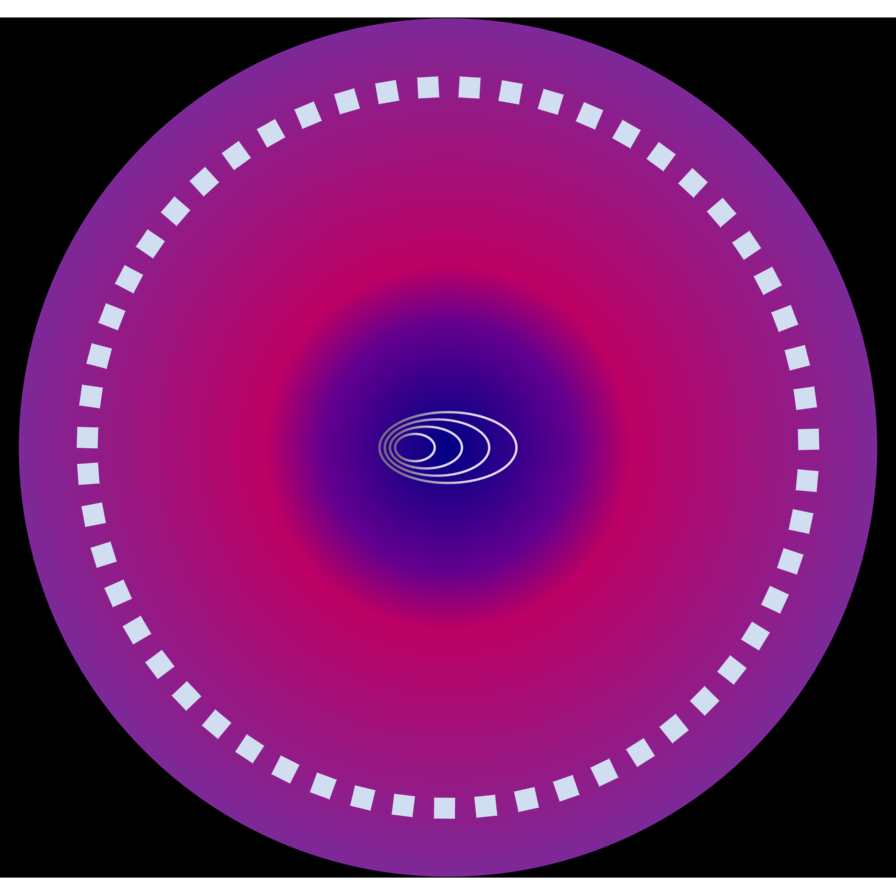
A three.js fragment shader for this background:

```glsl
// Glowing violet disc on black with a dashed ring and nested ellipses at its heart.
varying vec2 vUv;

const float TAU = 6.2831853;
const float EDGE = 0.001;              // half width of smoothed edges

// Layout
const vec2 CENTER = vec2(0.5, 0.5005);
const float DISC_RADIUS = 0.479;
const float BAND_BOTTOM = 0.0205;
const float BAND_TOP = 0.9805;

// Dashed ring, running clockwise from the left
const float RING_RADIUS = 0.4025;
const float DASH_HALF = 0.0117;
const float DASH_STEP = 0.1145;
const float DASH_START = 0.0275;
const float DASH_COUNT = 55.0;

// Nested ellipses, each smaller and further left than the last
const int ELLIPSE_COUNT = 4;
const vec2 ELLIPSE_RADII = vec2(0.0764, 0.0395);
const vec2 ELLIPSE_SHRINK = vec2(0.0181, 0.0081);
const float ELLIPSE_SHIFT = 0.0123;
const float LINE_HALF = 0.0013;

// Radial gradient stops, as distances from the centre
const float PURPLE_STOP = 0.139;
const float CRIMSON_STOP = 0.204;

// Colours
const vec3 NAVY = vec3(0.0, 0.0, 0.52);
const vec3 PURPLE = vec3(0.39, 0.0, 0.56);
const vec3 CRIMSON = vec3(0.74, 0.0, 0.39);
const vec3 VIOLET = vec3(0.49, 0.16, 0.60);
const vec3 DASH_COLOR = vec3(0.82, 0.87, 0.95);
const vec3 LINE_DARK = vec3(0.46, 0.42, 0.52);
const vec3 LINE_LIGHT = vec3(0.88, 0.86, 0.94);

// Coverage of a shape from its signed distance
float coverage(float dist) {
  return 1.0 - smoothstep(-EDGE, EDGE, dist);
}

float boxDistance(vec2 p, vec2 halfSize) {
  vec2 q = abs(p) - halfSize;
  return length(max(q, 0.0)) + min(max(q.x, q.y), 0.0);
}

float ellipseDistance(vec2 p, vec2 radii) {
  float scaled = length(p / radii);
  float slope = length(p / (radii * radii));
  return scaled * (scaled - 1.0) / max(slope, 0.0001);
}

vec3 discColor(float r) {
  vec3 color = mix(NAVY, PURPLE, clamp(r / PURPLE_STOP, 0.0, 1.0));
  color = mix(color, CRIMSON, clamp((r - PURPLE_STOP) / (CRIMSON_STOP - PURPLE_STOP), 0.0, 1.0));
  return mix(color, VIOLET, clamp((r - CRIMSON_STOP) / (DISC_RADIUS - CRIMSON_STOP), 0.0, 1.0));
}

// Distance to the nearest dash; the gap at the seam is slightly shorter
float dashDistance(vec2 p) {
  float angle = mod(atan(p.y, -p.x) - DASH_START + 0.5 * DASH_STEP, TAU);
  float index = min(floor(angle / DASH_STEP), DASH_COUNT - 1.0);
  float local = angle - (index + 0.5) * DASH_STEP;
  vec2 q = length(p) * vec2(sin(local), cos(local)) - vec2(0.0, RING_RADIUS);
  return boxDistance(q, vec2(DASH_HALF));
}

void main() {
  vec2 p = vUv - CENTER;
  float r = length(p);

  // Black field between white bands
  float band = coverage(min(vUv.y - BAND_BOTTOM, BAND_TOP - vUv.y));
  vec3 color = vec3(band);

  // Disc and dashed ring
  color = mix(color, discColor(r), coverage(r - DISC_RADIUS));
  color = mix(color, DASH_COLOR, coverage(dashDistance(p)));

  // Ellipse outlines, shaded from left to right
  for (int i = 0; i < ELLIPSE_COUNT; i++) {
    float n = float(i);
    vec2 radii = ELLIPSE_RADII - n * ELLIPSE_SHRINK;
    vec2 q = p + vec2(n * ELLIPSE_SHIFT, 0.0);
    float line = coverage(abs(ellipseDistance(q, radii)) - LINE_HALF);
    float shade = smoothstep(-1.0, 0.6, q.x / radii.x);
    color = mix(color, mix(LINE_DARK, LINE_LIGHT, shade), line);
  }

  gl_FragColor = vec4(color, 1.0);
}
```
